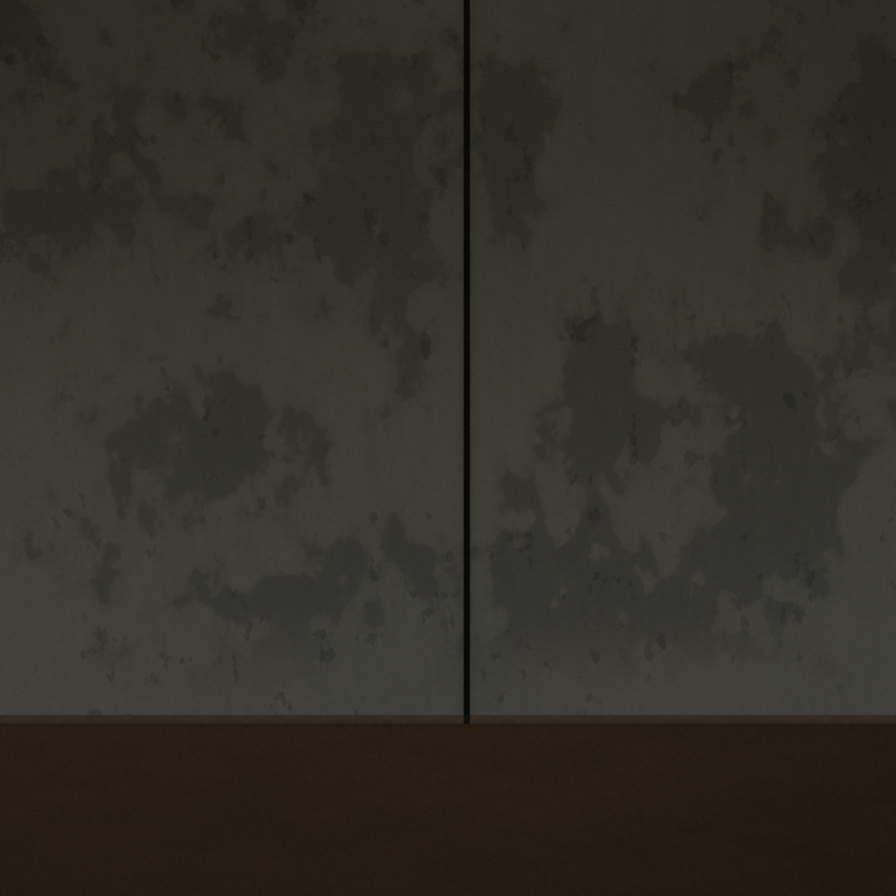
This texture is drawn by a WebGL 1 fragment shader. Its source:

```glsl
precision highp float;
// Dim weathered plaster wall with a dark vertical seam above a brown baseboard.
uniform vec2 u_resolution;

#define SEAM_X 0.521
#define SEAM_HALF 0.0034
#define BOARD_TOP 0.202
#define LIP_HEIGHT 0.010
#define WALL_TOP vec3(0.198, 0.192, 0.160)
#define WALL_LOW vec3(0.252, 0.249, 0.230)
#define BOARD_COLOR vec3(0.157, 0.117, 0.076)
#define LIP_COLOR vec3(0.205, 0.172, 0.135)
#define SEAM_COLOR vec3(0.025, 0.025, 0.018)
#define STAIN_DEPTH 0.17
#define GRAIN 0.014

float hash(vec2 p) {
  return fract(sin(dot(p, vec2(127.1, 311.7))) * 43758.545);
}

float noise(vec2 p) {
  vec2 cell = floor(p);
  vec2 f = fract(p);
  f = f * f * (3.0 - 2.0 * f);
  float low = mix(hash(cell), hash(cell + vec2(1.0, 0.0)), f.x);
  float high = mix(hash(cell + vec2(0.0, 1.0)), hash(cell + vec2(1.0, 1.0)), f.x);
  return mix(low, high, f.y);
}

float fbm(vec2 p) {
  float sum = 0.0;
  float amp = 0.5;
  for (int i = 0; i < 5; i++) {
    sum += amp * noise(p);
    p = mat2(0.8, 0.6, -0.6, 0.8) * p * 2.03 + 17.3;
    amp *= 0.5;
  }
  return sum;
}

// Soft elliptical zone, 1 at its centre.
float zone(vec2 p, vec2 center, vec2 radius) {
  vec2 d = (p - center) / radius;
  return exp(-dot(d, d));
}

// Broad damp areas that favour staining.
float dampness(vec2 p) {
  float d = zone(p, vec2(0.42, 0.77), vec2(0.06, 0.12));
  d += 0.8 * zone(p, vec2(0.27, 0.74), vec2(0.12, 0.04));
  d += 0.8 * zone(p, vec2(0.03, 0.38), vec2(0.06, 0.05));
  d += 0.6 * zone(p, vec2(0.21, 0.327), vec2(0.11, 0.014));
  d += 0.7 * zone(p, vec2(0.32, 0.52), vec2(0.12, 0.09));
  d += 0.9 * zone(p, vec2(0.58, 0.43), vec2(0.035, 0.10));
  d += zone(p, vec2(0.66, 0.53), vec2(0.045, 0.05));
  d += 0.7 * zone(p, vec2(0.66, 0.35), vec2(0.05, 0.07));
  d += zone(p, vec2(0.85, 0.47), vec2(0.045, 0.17));
  d += 0.9 * zone(p, vec2(0.93, 0.79), vec2(0.08, 0.07));
  d += 0.7 * zone(p, vec2(0.57, 0.84), vec2(0.05, 0.08));
  d += 0.6 * zone(p, vec2(0.18, 0.97), vec2(0.08, 0.04));
  return min(d, 1.2);
}

vec3 wallColor(vec2 p) {
  float height = (p.y - BOARD_TOP) / (1.0 - BOARD_TOP);
  vec3 color = mix(WALL_LOW, WALL_TOP, smoothstep(0.0, 1.0, height));

  // Ragged stains, fading near the baseboard.
  float cloud = fbm(p * vec2(9.0, 8.0) + 4.0);
  float ragged = fbm(p * vec2(36.0, 26.0) + 31.0);
  float wet = dampness(p);
  float level = 0.62 * cloud + 0.38 * ragged + 0.17 * wet;
  float stain = 0.55 * smoothstep(0.46, 0.66, level) + 0.45 * smoothstep(0.565, 0.60, level);
  stain *= smoothstep(0.0, 0.16, height);
  color *= 1.0 - STAIN_DEPTH * stain;

  // Small dark flecks, warm clouds and faint vertical brushing.
  float fleck = smoothstep(0.66, 0.74, fbm(p * vec2(65.0, 45.0) + 9.0));
  color *= 1.0 - 0.14 * fleck * smoothstep(0.3, 0.55, cloud);
  float warm = smoothstep(0.35, 0.65, fbm(p * 4.0 + 52.0)) * (1.0 - stain);
  color += warm * vec3(0.008, 0.004, -0.003);
  color *= 0.985 + 0.03 * noise(p * vec2(130.0, 24.0));

  // Light falls away toward the upper corners.
  float side = abs(p.x - 0.5) * 2.0;
  return color * (1.0 - 0.14 * side * side * smoothstep(0.4, 1.0, height));
}

vec3 boardColor(vec2 p) {
  float depth = 1.0 - p.y / BOARD_TOP;
  float shade = 1.02 - 0.10 * depth - 0.09 * smoothstep(0.55, 1.0, p.x);
  float fiber = fbm(p * vec2(14.0, 55.0));
  return BOARD_COLOR * shade * (0.93 + 0.12 * fiber);
}

void main() {
  vec2 p = gl_FragCoord.xy / u_resolution;
  vec2 px = 1.0 / u_resolution;

  vec3 color = wallColor(p);

  // Seam core with a soft shadow at either side.
  float fromSeam = abs(p.x - SEAM_X);
  color *= 1.0 - 0.30 * exp(-fromSeam / 0.004);
  float core = 1.0 - smoothstep(SEAM_HALF - px.x, SEAM_HALF + px.x, fromSeam);
  color = mix(color, SEAM_COLOR, core * 0.95);

  // Baseboard with a narrow lit lip, notched where the seam ends.
  float lipBase = BOARD_TOP - LIP_HEIGHT;
  float belowTop = 1.0 - smoothstep(BOARD_TOP - px.y, BOARD_TOP + px.y, p.y);
  float belowLip = 1.0 - smoothstep(lipBase - px.y, lipBase + px.y, p.y);
  vec3 lip = LIP_COLOR * (0.94 + 0.1 * noise(p * vec2(90.0, 200.0)));
  lip = mix(lip, SEAM_COLOR, 0.75 * core);
  color = mix(color, lip, belowTop);
  color = mix(color, boardColor(p), belowLip);
  color *= 1.0 - 0.18 * exp(-abs(p.y - lipBase) / 0.0025);

  // Fine surface grain.
  color += GRAIN * (noise(p * 380.0) - 0.5);
  gl_FragColor = vec4(color, 1.0);
}
```
